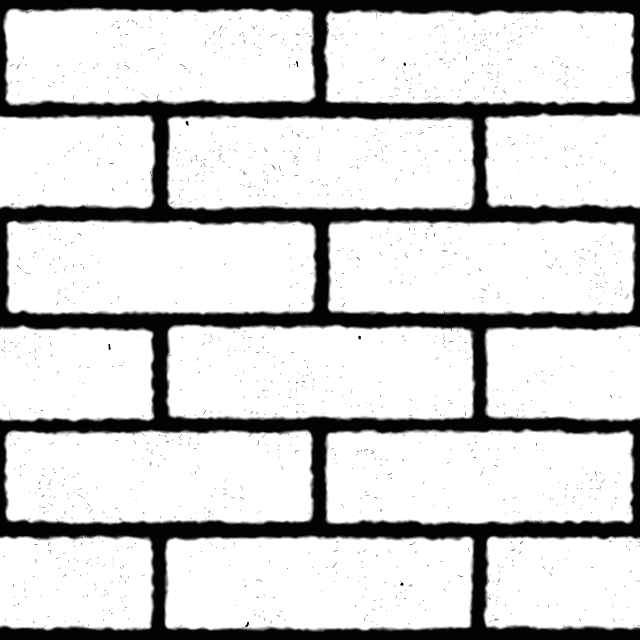
A Shadertoy shader for this texture map:

```glsl
float hash(vec2 p) {
    vec3 q = fract(p.xyx * 0.1031);
    q += dot(q, q.yzx + 33.33);
    return fract((q.x + q.y) * q.z);
}

vec2 hash2(vec2 p) {
    return vec2(hash(p), hash(p + 71.7));
}

float noise(vec2 p) {
    vec2 i = floor(p), f = fract(p);
    f = f * f * (3.0 - 2.0 * f);
    return mix(mix(hash(i), hash(i + vec2(1, 0)), f.x),
               mix(hash(i + vec2(0, 1)), hash(i + vec2(1, 1)), f.x), f.y);
}

vec2 wobble(vec2 p) {
    return vec2(noise(p), noise(p + 37.3)) - 0.5;
}

float roundedBox(vec2 p, vec2 halfSize, float radius) {
    vec2 q = abs(p) - halfSize + radius;
    return length(max(q, 0.0)) + min(max(q.x, q.y), 0.0) - radius;
}

// Short strokes, at most one per grid cell
float flecks(vec2 uv, float cells, float density, float reach, float radius, float pixel) {
    vec2 cell = floor(uv * cells);
    vec2 p = (fract(uv * cells) - 0.3 - 0.4 * hash2(cell + 5.0)) / cells;
    float angle = 6.2832 * hash(cell + 19.0);
    vec2 along = vec2(cos(angle), sin(angle));
    float halfLength = reach * hash(cell + 43.0);
    p -= along * clamp(dot(p, along), -halfLength, halfLength);
    float ink = clamp((radius - length(p)) / pixel + 0.5, 0.0, 1.0);
    return ink * step(hash(cell + 83.0), density);
}

void mainImage(out vec4 fragColor, in vec2 fragCoord) {
    vec2 uv = fragCoord / iResolution.xy;
    float pixel = 1.0 / iResolution.y;

    // Ragged edges: broad drift plus fine crumbling
    vec2 rough = uv + 0.004 * wobble(uv * 24.0)
                    + 0.0045 * wobble(uv * 75.0)
                    + 0.002 * wobble(uv * 160.0);

    // Running bond: six courses, two bricks wide
    float row = clamp(floor((uv.y - 0.0078) / 0.1641), 0.0, 5.0);
    float x = uv.x * 2.0 + 0.5 * mod(row + 1.0, 2.0);
    float column = floor(x);
    vec2 brick = vec2(mod(column, 2.0), row);
    vec2 centre = vec2((column + 0.5 - 0.5 * mod(row + 1.0, 2.0)) * 0.5,
                       0.0078 + (row + 0.5) * 0.1641);

    // Each brick is slightly shifted, tilted and resized
    vec2 p = rough - centre + 0.004 * (hash2(brick + 11.0) - 0.5);
    p.y += p.x * 0.009 * (hash(brick + 29.0) - 0.5);
    vec2 halfSize = vec2(0.239, 0.071) + 0.002 * (hash2(brick + 53.0) - 0.5);
    float edge = roundedBox(p, halfSize, 0.009);
    float face = 1.0 - smoothstep(-0.0035, 0.0035, edge);

    // Clustered hairline scratches and a few dark chips
    vec2 bent = uv + 0.005 * wobble(uv * 130.0);
    float cluster = smoothstep(0.35, 0.85, noise(uv * 17.0 + 9.0));
    float amount = (0.04 + 0.4 * cluster) * mix(0.35, 1.0, hash(brick + 67.0));
    float wear = flecks(bent, 83.0, amount, 0.0035, 0.0004, pixel)
               * mix(0.2, 0.85, hash(floor(bent * 83.0) + 3.0));
    wear = max(wear, 0.6 * flecks(bent + 0.37, 131.0, amount * 0.5, 0.0014, 0.0004, pixel));
    wear = max(wear, flecks(bent + 0.13, 11.0, 0.09, 0.004, 0.0017, pixel));

    fragColor = vec4(vec3(mix(0.01, 1.0, face * (1.0 - wear))), 1.0);
}
```
